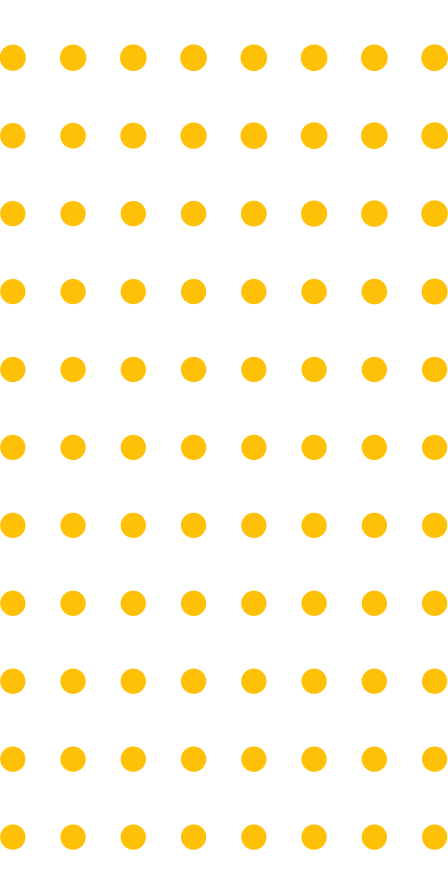
This pattern is drawn by a Shadertoy shader. Its source:

```glsl
// Draws a sparse grid of amber dots on white, slightly larger toward the top right.
#define GRID vec2(8.0, 11.0)            // columns, rows
#define FIRST_DOT vec2(0.0286, 0.1315)  // centre of lower left dot, in canvas widths
#define PITCH vec2(0.13450, 0.17396)    // spacing between centres
#define RADIUS 0.0282
#define EXTRA_RADIUS 0.0015             // added to the dots near the top right
#define DOT_COLOR vec3(1.0, 0.757, 0.03)
#define PAPER_COLOR vec3(1.0)

float dotRadius(vec2 cell) {
    float rowsFromTop = GRID.y - 1.0 - cell.y;
    float swell = smoothstep(-3.5, 2.5, cell.x - 2.5 * rowsFromTop);
    return RADIUS + EXTRA_RADIUS * swell;
}

// Signed distance to the nearest dot of the bounded grid
float dotGrid(vec2 p) {
    vec2 cell = clamp(round((p - FIRST_DOT) / PITCH), vec2(0.0), GRID - 1.0);
    return length(p - FIRST_DOT - cell * PITCH) - dotRadius(cell);
}

void mainImage(out vec4 fragColor, in vec2 fragCoord) {
    vec2 p = fragCoord / iResolution.x;

    // One pixel of edge smoothing
    float coverage = clamp(0.5 - dotGrid(p) * iResolution.x, 0.0, 1.0);
    fragColor = vec4(mix(PAPER_COLOR, DOT_COLOR, coverage), 1.0);
}
```
